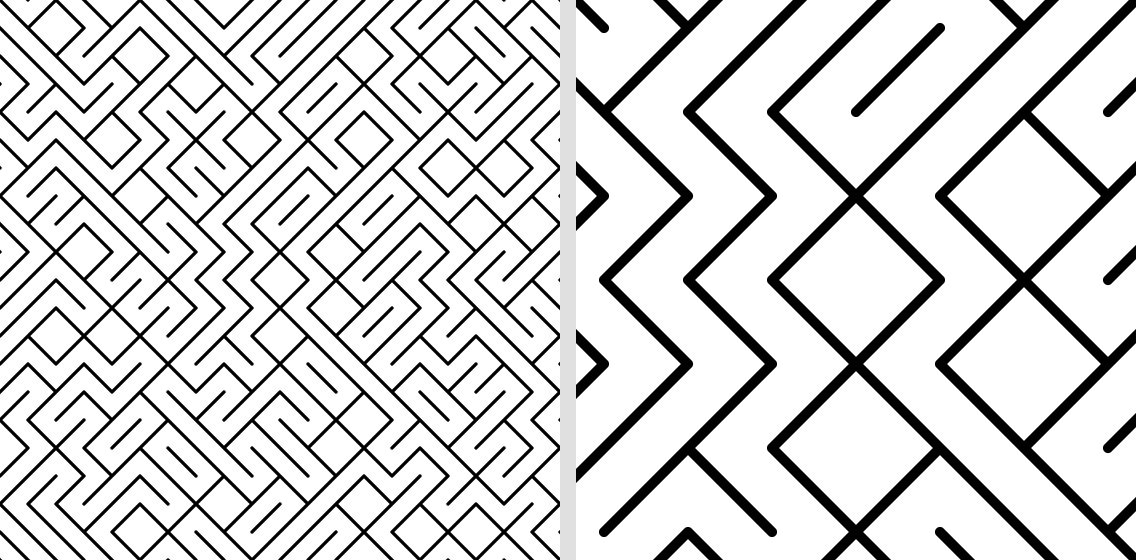
Left, the full canvas; right, a detail of the centre.
Reproduce this pattern procedurally as a Shadertoy shader.

```glsl
float hash(vec2 cell) {
    vec3 p = fract(vec3(cell.xyx) * 0.1031 + 0.37);
    p += dot(p, p.yzx + 33.33);
    return fract((p.x + p.y) * p.z);
}

// Distance to a segment, which gives round line ends
float segmentDistance(vec2 p, vec2 a, vec2 b) {
    vec2 ab = b - a;
    float t = clamp(dot(p - a, ab) / dot(ab, ab), 0.0, 1.0);
    return length(p - a - ab * t);
}

// One diagonal wall per unit cell, leaning left or right at random
float wallDistance(vec2 p, vec2 cell) {
    float leanRight = step(0.5, hash(cell + 17.0));
    vec2 bottom = cell + vec2(1.0 - leanRight, 0.0);
    vec2 top = cell + vec2(leanRight, 1.0);
    return segmentDistance(p, bottom, top);
}

void mainImage(out vec4 fragColor, in vec2 fragCoord) {
    float cellsAcross = 20.0;
    float pixel = cellsAcross / iResolution.y;
    vec2 p = fragCoord * pixel;
    vec2 home = floor(p);

    // Neighbouring cells contribute their round ends
    float dist = 1.0;
    for (int y = -1; y <= 1; y++) {
        for (int x = -1; x <= 1; x++) {
            dist = min(dist, wallDistance(p, home + vec2(x, y)));
        }
    }

    // Black walls on white with smoothed edges
    float halfWidth = 0.06;
    float paper = clamp((dist - halfWidth) / pixel + 0.5, 0.0, 1.0);
    fragColor = vec4(vec3(paper), 1.0);
}
```
